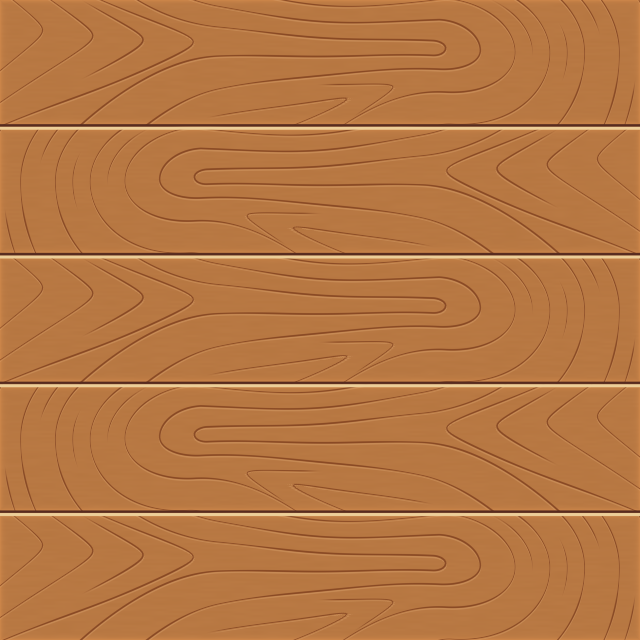
Write a WebGL 2 fragment shader that draws this texture.

```glsl
#version 300 es
precision highp float;
// Wooden planks with carved, curling grain; every second plank is mirrored.
uniform vec2 u_resolution;
out vec4 fragColor;

const float PLANK_HEIGHT = 0.2012;
const float TOP_OFFSET = 0.0035;
const float LAST_SEAM = 4.0;
const float THIN_LINE = 0.0005;      // half widths of the grooves
const float THICK_LINE = 0.0014;
const float LIGHT_OFFSET = 0.0026;
const float SEAM_DARK = 0.0038;
const float SEAM_PALE = 0.0050;
const float EDGE_GLOW = 0.007;
const vec3 WOOD = vec3(0.72, 0.47, 0.26);
const vec3 GROOVE = vec3(0.52, 0.27, 0.13);
const vec3 GROOVE_LIGHT = vec3(0.85, 0.63, 0.42);
const vec3 EDGE = vec3(0.84, 0.55, 0.30);
const vec3 DARK_SEAM = vec3(0.34, 0.17, 0.12);
const vec3 PALE_SEAM = vec3(0.93, 0.81, 0.60);

float hash(vec2 p) {
    return fract(sin(dot(p, vec2(127.1, 311.7))) * 43758.5453);
}

float noise(vec2 p) {
    vec2 i = floor(p), f = fract(p);
    f = f * f * (3.0 - 2.0 * f);
    return mix(mix(hash(i), hash(i + vec2(1, 0)), f.x),
               mix(hash(i + vec2(0, 1)), hash(i + vec2(1, 1)), f.x), f.y);
}

float stroke(float dist, float halfWidth) {
    float aa = 0.7 / u_resolution.y;
    return 1.0 - smoothstep(halfWidth - aa, halfWidth + aa, abs(dist));
}

// Dark line on the zero level of a field, with a lit rim just below it.
vec2 groove(float field, float weight, float mask) {
    vec2 slope = vec2(dFdx(field), dFdy(field)) * u_resolution.y;
    float steepness = max(length(slope), 1e-4);
    float dist = field / steepness;
    float halfWidth = mix(THIN_LINE, THICK_LINE, weight * mask);
    float rim = stroke(dist + LIGHT_OFFSET * slope.y / steepness, halfWidth);
    return vec2(stroke(dist, halfWidth), rim) * mask;
}

// Loop that opens to the left: round cap, arms that flare apart.
float loopField(vec2 p, float i) {
    float capLength = 0.1 + 0.22 * i;
    float capStart = 3.46 + 0.27 * i - capLength;
    float s = max(capStart - p.x, 0.0);
    float spread = max(1.7 - p.x, 0.0);
    float upper = 0.055 + 0.165 * i - 0.09 * i * s + (0.02 + 0.05 * i) * s * s;
    float lower = 0.06 + 0.07 * i + 0.035 * i * i + (0.02 + 0.05 * i * i * i) * s * s;
    float d = p.y - 0.4 - 0.03 * (p.x - 3.46);
    float halfHeight = (d < 0.0 ? upper : lower) + 0.4 * spread * spread;
    return length(vec2(max(p.x - capStart, 0.0) / capLength, d / halfHeight)) - 1.0;
}

// Rounded V whose tip points to the right.
float hairpin(vec2 fromTip, float opening, float roundness) {
    float arm = length(vec2(fromTip.y, roundness)) - roundness;
    return fromTip.x + arm / opening;
}

// x: dark grooves, y: lit rims; p.y runs down from 0 to 1 on a plank.
vec2 grain(vec2 p) {
    vec2 ink = vec2(0.0);
    float weight = smoothstep(0.15, 0.85, noise(p * vec2(1.7, 4.0)));
    p.y += 0.01 * sin(p.x * 4.0 + 1.0);

    // Nested loops, and short strokes halfway between the outer ones.
    for (int k = 0; k < 15; k++) {
        float i = 0.5 * float(k);
        float centre = hash(vec2(float(k), 3.0));
        float dash = step(2.0, i) * (1.0 - smoothstep(0.08, 0.24, abs(p.y - centre)));
        float mask = (k % 2 == 0) ? 1.0 : dash;
        ink = max(ink, groove(loopField(p, i), weight, mask));
    }
    // Chevrons at the blunt end; the second one is short.
    for (int k = 0; k < 4; k++) {
        float i = float(k);
        vec2 tip = vec2(1.5 - 0.39 * i, 0.35 - 0.03 * i);
        float mask = (k == 1) ? smoothstep(0.62, 0.8, p.x) : 1.0;
        ink = max(ink, groove(hairpin(p - tip, 0.4 + 0.13 * i, 0.06), weight, mask));
    }
    // Slanted knot by the lower edge.
    for (int k = 0; k < 2; k++) {
        float i = float(k);
        vec2 q = p - vec2(2.69 + 0.36 * i, 0.78 - 0.08 * i);
        q.y += 0.3 * q.x;
        float mask = smoothstep(-1.1 + 0.5 * i, -0.9 + 0.5 * i, q.x);
        mask *= 1.0 - i * smoothstep(0.84, 0.92, p.y);
        ink = max(ink, groove(hairpin(q, 0.12 + 0.18 * i, 0.04), weight, mask));
    }
    return ink;
}

void main() {
    vec2 uv = gl_FragCoord.xy / u_resolution;
    float v = (1.0 - uv.y + TOP_OFFSET) / PLANK_HEIGHT;
    float x = mod(floor(v), 2.0) < 0.5 ? uv.x : 1.0 - uv.x;
    vec2 ink = grain(vec2(x / PLANK_HEIGHT, fract(v)));

    // Wood with faint fibres and warm plank edges.
    vec3 color = WOOD + 0.012 * (noise(uv * vec2(40.0, 320.0)) - 0.5);
    float seam = (v - clamp(floor(v + 0.5), 1.0, LAST_SEAM)) * PLANK_HEIGHT;
    float side = min(min(uv.x, 1.0 - uv.x), min(uv.y, 1.0 - uv.y));
    float edge = min(side, max(abs(seam) - SEAM_DARK, 0.0));
    color = mix(color, EDGE, 0.75 * exp(-edge / EDGE_GLOW * 2.0));
    color = mix(color, GROOVE_LIGHT, 0.45 * ink.y);
    color = mix(color, GROOVE, 0.9 * ink.x);

    // Seam: dark gap above, pale bevel below.
    float aa = 0.8 / u_resolution.y;
    color = mix(color, PALE_SEAM, stroke(seam - 0.5 * SEAM_PALE, 0.5 * SEAM_PALE));
    float gap = smoothstep(-SEAM_DARK - aa, -SEAM_DARK + aa, seam) * (1.0 - smoothstep(-aa, aa, seam));
    fragColor = vec4(mix(color, DARK_SEAM, gap), 1.0);
}
```
